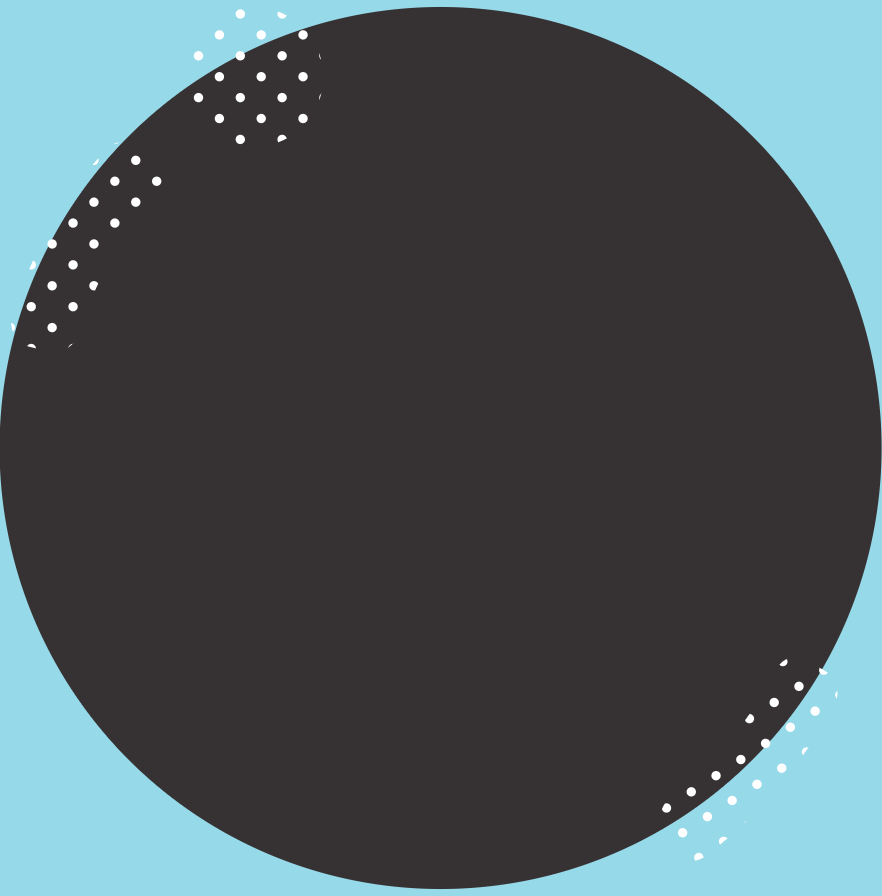
This background is drawn by a Shadertoy shader. Its source:

```glsl
#define SKY_COLOR vec3(0.59, 0.85, 0.915)
#define DISC_COLOR vec3(0.212, 0.193, 0.197)
#define DOT_COLOR vec3(1.0)
#define DISC_CENTER vec2(0.4917, 0.5)
#define DISC_RADIUS 0.4922
#define DOT_PITCH 0.0330
#define DOT_RADIUS 0.0052
#define UPPER_GRID vec2(0.2682, 0.9844)
#define LOWER_GRID vec2(0.8268, 0.1523)
#define UPPER_TURN 0.7854
#define LOWER_TURN 0.5777

// Signed distance to the nearest dot of a rotated square grid
float dotGrid(vec2 p, vec2 origin, float turn) {
    float c = cos(turn), s = sin(turn);
    vec2 q = mat2(c, -s, s, c) * (p - origin) / DOT_PITCH;
    return length(fract(q + 0.5) - 0.5) * DOT_PITCH - DOT_RADIUS;
}

// Rounded band bent around the disc; size = half arc length, half width
float arcBand(vec2 p, float midAngle, float midRadius, vec2 size, float corner, float tilt) {
    vec2 d = p - DISC_CENTER;
    vec2 axis = vec2(cos(midAngle), sin(midAngle));
    float angle = atan(axis.x * d.y - axis.y * d.x, dot(axis, d));
    vec2 local = vec2(angle * midRadius, length(d) - midRadius - tilt * angle);
    vec2 q = abs(local) - size + corner;
    return length(max(q, 0.0)) + min(max(q.x, q.y), 0.0) - corner;
}

// Antialiased coverage of a signed distance
float fill(float dist) {
    return clamp(0.5 - dist * iResolution.y, 0.0, 1.0);
}

void mainImage(out vec4 fragColor, in vec2 fragCoord) {
    vec2 p = fragCoord / iResolution.y;

    // Large disc on a flat ground
    float disc = length(p - DISC_CENTER) - DISC_RADIUS;
    vec3 color = mix(SKY_COLOR, DISC_COLOR, fill(disc));

    // Patches that clip the dots
    float roundPatch = length(p - vec2(0.2826, 0.9141)) - 0.0781;
    float leftBand = arcBand(p, 2.628, 0.4622, vec2(0.1258, 0.0384), 0.0286, 0.0);
    float rightBand = arcBand(p, -0.7854, 0.4961, vec2(0.129, 0.0378), 0.026, -0.0443);

    // Dots share one grid at the upper left, another at the lower right
    float upperDots = max(dotGrid(p, UPPER_GRID, UPPER_TURN), min(roundPatch, leftBand));
    float lowerDots = max(dotGrid(p, LOWER_GRID, LOWER_TURN), rightBand);
    color = mix(color, DOT_COLOR, fill(min(upperDots, lowerDots)));

    fragColor = vec4(color, 1.0);
}
```
